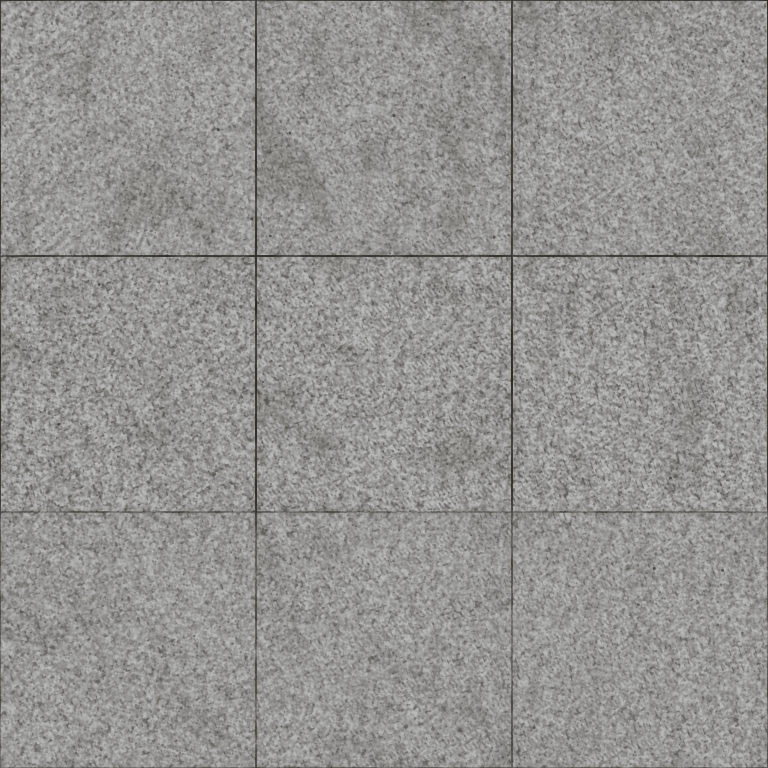
Write a three.js fragment shader that draws this texture.

```glsl
varying vec2 vUv;

const float TILES = 3.0;
const vec3 DARK_GRAIN = vec3(0.395, 0.387, 0.370);
const vec3 PALE_GRAIN = vec3(0.700, 0.702, 0.702);
const vec3 STAIN_TINT = vec3(0.86, 0.85, 0.825);
const vec3 JOINT_COLOR = vec3(0.17, 0.16, 0.135);

float hash(vec2 p) {
  return fract(sin(dot(p, vec2(127.1, 311.7))) * 43758.5453);
}

float noise(vec2 p) {
  vec2 cell = floor(p);
  vec2 f = fract(p);
  f = f * f * (3.0 - 2.0 * f);
  float low = mix(hash(cell), hash(cell + vec2(1.0, 0.0)), f.x);
  float high = mix(hash(cell + vec2(0.0, 1.0)), hash(cell + 1.0), f.x);
  return mix(low, high, f.y);
}

float fbm(vec2 p) {
  float sum = 0.0;
  float weight = 0.5;
  for (int i = 0; i < 5; i++) {
    sum += weight * noise(p);
    p = p * 2.03 + 17.3;
    weight *= 0.5;
  }
  return sum / 0.96875;
}

vec2 rotate(vec2 p, float angle) {
  float c = cos(angle);
  float s = sin(angle);
  return vec2(c * p.x - s * p.y, s * p.x + c * p.y);
}

// Sparse round marks, one candidate per cell
float spots(vec2 p, float chance, float radius) {
  vec2 cell = floor(p);
  vec2 center = 0.3 + 0.4 * vec2(hash(cell + 3.1), hash(cell + 8.7));
  float present = step(hash(cell + 5.3), chance);
  float d = length(fract(p) - center);
  return present * (1.0 - smoothstep(radius * 0.4, radius, d));
}

// Granite brightness, from dark mica at 0 to pale feldspar at 1
float granite(vec2 p, float contrast) {
  float coarse = noise(rotate(p, 0.35) * 215.0);
  float fine = noise(rotate(p, 0.9) * 390.0);
  float grain = 0.45 * coarse + 0.55 * fine;
  float flecks = smoothstep(0.64, 0.9, noise(rotate(p, 1.25) * 310.0));
  float crystals = smoothstep(0.82, 0.96, noise(p * 85.0 + 40.0));
  float tone = 0.71 + (grain - 0.5) * 1.15 * contrast;
  return clamp(tone - 0.42 * contrast * flecks + 0.1 * crystals, 0.0, 1.05);
}

// Weathered patches, stretched along a direction of their own on each tile
float stains(vec2 p, vec2 tile) {
  float angle = mix(-1.0, 0.2, hash(tile + 2.4));
  vec2 q = rotate(p, angle) * vec2(26.0, 14.0) + tile * 13.7;
  float amount = mix(0.25, 0.8, hash(tile + 6.2));
  return amount * smoothstep(0.5, 0.8, fbm(q));
}

float jointMask(float d, float halfWidth) {
  return 1.0 - smoothstep(halfWidth - 0.0007, halfWidth + 0.0008, d);
}

void main() {
  vec2 grid = vUv * TILES;
  vec2 tile = floor(grid);
  vec2 local = fract(grid);
  vec2 edge = min(local, 1.0 - local) / TILES;

  // Stone, with tone and contrast varying by tile
  vec2 stoneUv = vUv + tile * 0.37;
  float middleRow = 1.0 - step(0.5, abs(tile.y - 1.0));
  float contrast = mix(0.93, 1.08, middleRow) + 0.06 * (hash(tile) - 0.5);
  float tone = granite(stoneUv, contrast);
  tone += 0.04 * (hash(tile + 9.1) - 0.5);
  tone += 0.16 * (fbm(stoneUv * 30.0) - 0.5);
  vec3 color = mix(DARK_GRAIN, PALE_GRAIN, tone);

  // Stains, grime along the joints and rare pits
  color *= mix(vec3(1.0), STAIN_TINT, stains(vUv, tile));
  float edgeDistance = min(edge.x, edge.y);
  float grime = exp(-edgeDistance / 0.004) * noise(vUv * 45.0);
  color *= mix(vec3(1.0), STAIN_TINT, 0.9 * grime);
  color *= 1.0 - 0.45 * spots(vUv * 44.0, 0.006, 0.12);

  // Narrow joints, finer toward the bottom and uneven along their length
  float wobble = 0.0005 * (noise(vUv * 60.0) - 0.5);
  float verticalWidth = mix(0.0006, 0.0011, smoothstep(0.32, 0.35, vUv.y));
  float horizontalWidth = mix(0.0005, 0.0010, step(0.5, vUv.y));
  float vertical = jointMask(edge.x, verticalWidth + wobble);
  float horizontal = jointMask(edge.y, horizontalWidth + wobble);
  float depth = mix(0.8, 1.0, noise(vUv * 30.0 + 7.0));
  color = mix(color, JOINT_COLOR, max(vertical, horizontal) * depth);

  gl_FragColor = vec4(color, 1.0);
}
```
